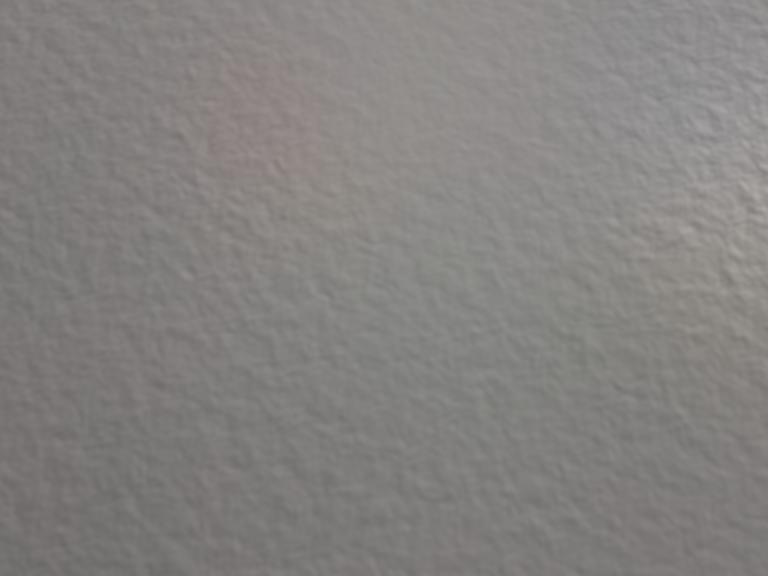
Write a WebGL 2 fragment shader that draws this texture.

```glsl
#version 300 es
precision highp float;
// Softly lit grey painted wall with a fine, blurred orange-peel relief.

uniform vec2 u_resolution;
out vec4 fragColor;

vec2 hashGradient(vec2 cell) {
    vec3 q = fract(cell.xyx * vec3(0.1031, 0.1030, 0.0973));
    q += dot(q, q.yzx + 33.33);
    return fract((q.xx + q.yz) * q.zy) * 2.0 - 1.0;
}

// Gradient noise with a quintic fade
float noise(vec2 p) {
    vec2 i = floor(p), f = fract(p);
    vec2 w = f * f * f * (f * (f * 6.0 - 15.0) + 10.0);
    vec2 e = vec2(1.0, 0.0);
    float a = dot(hashGradient(i), f);
    float b = dot(hashGradient(i + e.xy), f - e.xy);
    float c = dot(hashGradient(i + e.yx), f - e.yx);
    float d = dot(hashGradient(i + e.xx), f - e.xx);
    return mix(mix(a, b, w.x), mix(c, d, w.x), w.y);
}

// Round falloff around a centre, with separate radii
float glow(vec2 p, vec2 centre, vec2 radius) {
    vec2 d = (p - centre) / radius;
    return exp(-dot(d, d));
}

// Bumpy paint surface: warped octaves, each turned against the last
float paintHeight(vec2 p) {
    p += 0.012 * vec2(noise(p * 13.0), noise(p * 13.0 + 41.7));
    mat2 turn = mat2(0.8, 0.6, -0.6, 0.8);
    vec2 q = turn * p * 23.0;
    float height = 0.0, amplitude = 0.75;
    for (int octave = 0; octave < 3; octave++) {
        height += amplitude * noise(q);
        q = turn * q * 1.75 + 17.3;
        amplitude *= 0.62;
    }
    return height;
}

void main() {
    vec2 uv = gl_FragCoord.xy / u_resolution;
    vec2 p = gl_FragCoord.xy / u_resolution.y;

    // Broad illumination
    float sheen = glow(uv, vec2(1.03, 0.7), vec2(0.2, 0.27));
    float light = 0.442 + 0.05 * uv.y + 0.035 * smoothstep(0.0, 0.6, uv.x);
    light += 0.042 * glow(uv, vec2(0.53, 0.74), vec2(0.36, 0.42));
    light += 0.075 * sheen;
    light += 0.008 * noise(p * 4.0);

    // Relief lit from the upper right, finer towards the top
    vec2 surface = p * (1.0 + 0.22 * uv.y);
    vec2 lightStep = 0.006 * normalize(vec2(0.65, 0.75));
    float slope = paintHeight(surface - lightStep) - paintHeight(surface + lightStep);
    float strength = 0.075 + 0.09 * sheen;
    strength += 0.03 * glow(uv, vec2(0.32, 0.68), vec2(0.13, 0.2));
    strength *= 1.0 - 0.45 * glow(uv, vec2(0.55, 0.92), vec2(0.28, 0.3));
    light += slope * strength;

    // Slight colour casts over a warm grey
    vec3 colour = light * vec3(1.018, 0.995, 0.983);
    colour += vec3(0.014, -0.007, -0.004) * glow(uv, vec2(0.33, 0.8), vec2(0.11, 0.15));
    colour += vec3(0.012, 0.004, -0.008) * glow(uv, vec2(0.41, 0.68), vec2(0.09, 0.1));
    colour += vec3(-0.012, 0.003, -0.002) * glow(uv, vec2(0.62, 0.42), vec2(0.24, 0.22));
    colour += vec3(-0.008, 0.0, 0.01) * glow(uv, vec2(0.88, 0.88), vec2(0.16, 0.22));
    colour += vec3(0.01, 0.003, -0.01) * glow(uv, vec2(0.95, 0.5), vec2(0.16, 0.16));
    colour += vec3(0.004, -0.002, 0.002) * noise(p * 6.0 + 9.1);

    fragColor = vec4(colour, 1.0);
}
```
